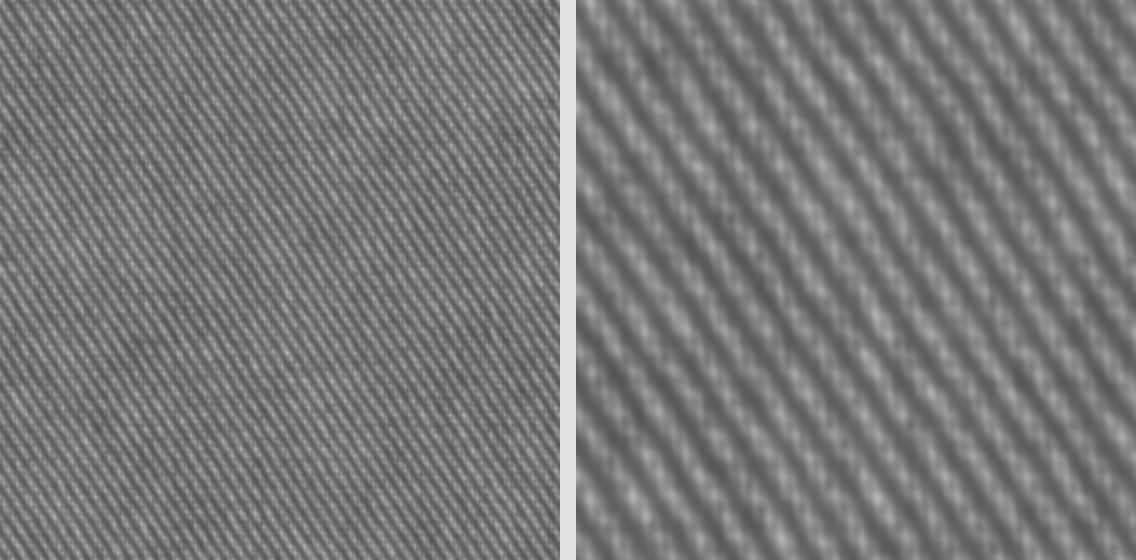
Left, the full canvas; right, a detail of the centre.
This texture is drawn by a Shadertoy shader. Its source:

```glsl
// Grey twill cloth: fine diagonal ribs falling to the right, each a chain of
// soft beads where the yarns cross. Cosines on a slightly warped thread grid
// make the weave; gradient noise makes the uneven yarns and the mottling.

#define RIBS vec2(41.0, 27.0)   // ribs met across and down the canvas
#define THREADS_PER_RIB 3.0     // yarn crossings in one rib period
#define BASE_GREY 0.463
#define RIB_DEPTH 0.092
#define BEAD_DEPTH 0.056
#define WOBBLE 0.36             // drift of the yarns, in threads
#define YARN_WEAR 0.050         // streaks along single yarns
#define GRAIN 0.090             // variation from bead to bead
#define MOTTLE 0.034            // broad light and dark patches

const float TAU = 6.2831853;

// Pseudo-random unit vector for a lattice point
vec2 latticeGradient(vec2 cell) {
    vec3 p = fract(cell.xyx * vec3(0.1031, 0.1030, 0.0973));
    p += dot(p, p.yzx + 33.33);
    float angle = TAU * fract((p.x + p.y) * p.z);
    return vec2(cos(angle), sin(angle));
}

// Gradient noise, roughly -0.7 to 0.7
float gradientNoise(vec2 p) {
    vec2 cell = floor(p);
    vec2 f = p - cell;
    vec2 blend = f * f * f * (f * (f * 6.0 - 15.0) + 10.0);
    vec2 right = vec2(1.0, 0.0), up = vec2(0.0, 1.0);
    float a = dot(latticeGradient(cell), f);
    float b = dot(latticeGradient(cell + right), f - right);
    float c = dot(latticeGradient(cell + up), f - up);
    float d = dot(latticeGradient(cell + 1.0), f - 1.0);
    return mix(mix(a, b, blend.x), mix(c, d, blend.x), blend.y);
}

void mainImage(out vec4 fragColor, in vec2 fragCoord) {
    vec2 uv = fragCoord / iResolution.xy;

    // Thread grid: one unit per yarn, gently pulled out of true
    vec2 thread = uv * RIBS * THREADS_PER_RIB;
    vec2 drift = vec2(gradientNoise(uv * 5.0 + 11.3),
                      gradientNoise(uv * 6.0 + 47.9));
    vec2 jitter = vec2(gradientNoise(thread * 0.31 + 83.1),
                       gradientNoise(thread * 0.31 + 129.7));
    vec2 weave = thread + WOBBLE * (drift + 0.6 * jitter);

    // Diagonal ribs, beaded where warp and weft cross
    float rib = cos(TAU * (weave.x + weave.y) / THREADS_PER_RIB);
    float crest = 0.5 + 0.5 * rib;
    float bead = crest * 0.5 * (cos(TAU * weave.x) + cos(TAU * weave.y));

    // Uneven yarns, single bright beads and broad patches
    float yarns = gradientNoise(thread * vec2(0.07, 0.63) + 201.4)
                + gradientNoise(thread * vec2(0.63, 0.07) + 257.2);
    float grain = gradientNoise(thread * 0.57 + 311.6)
                + 0.5 * gradientNoise(thread * 1.37 + 367.8);
    float mottle = gradientNoise(thread * 0.13 + 409.5)
                 + gradientNoise(uv * 4.0 + 463.2);

    float grey = BASE_GREY + RIB_DEPTH * rib + BEAD_DEPTH * bead;
    grey += (YARN_WEAR * yarns + GRAIN * grain) * mix(0.45, 1.15, crest);
    grey += MOTTLE * mottle;

    fragColor = vec4(vec3(clamp(grey, 0.29, 0.76)), 1.0);
}
```
